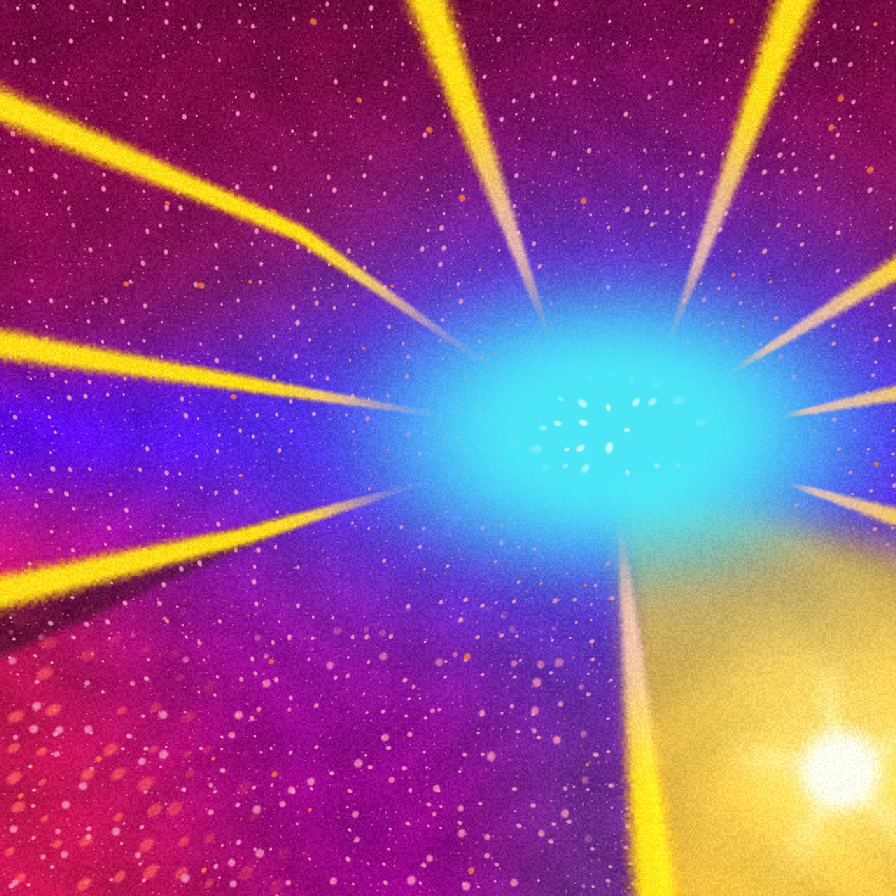
Write a WebGL 2 fragment shader that draws this background.

```glsl
#version 300 es
precision highp float;
// Golden beams bursting from a glowing cyan core over speckled magenta space, with a small sun.

uniform vec2 u_resolution;
out vec4 outColor;

#define CORE vec2(0.684, 0.518)
#define CORE_SIZE vec2(0.205, 0.122)
#define SUN vec2(0.938, 0.14)
#define GRAIN 0.09
#define WINE vec3(0.55, 0.04, 0.31)
#define VIOLET vec3(0.36, 0.03, 0.94)
#define ORCHID vec3(0.52, 0.07, 0.68)
#define PURPLE vec3(0.60, 0.02, 0.54)
#define CRIMSON vec3(0.77, 0.08, 0.32)
#define CYAN vec3(0.30, 0.90, 0.97)
#define GOLD vec3(0.83, 0.63, 0.20)
#define YELLOW vec3(1.0, 0.87, 0.09)

const int BEAMS = 9;
// Inner tip (xy) and outer end (zw) of every beam
const vec4 beamLine[BEAMS] = vec4[](
  vec4(0.618, 0.61, 0.475, 1.005), vec4(0.742, 0.605, 0.889, 1.005),
  vec4(0.562, 0.58, -0.005, 0.885), vec4(0.508, 0.534, 0.0, 0.616),
  vec4(0.482, 0.464, 0.0, 0.339), vec4(0.69, 0.434, 0.732, 0.0),
  vec4(0.807, 0.579, 1.0, 0.70), vec4(0.866, 0.534, 1.0, 0.561),
  vec4(0.875, 0.462, 1.0, 0.423));
// Half width at the end, and sideways bend
const vec2 beamShape[BEAMS] = vec2[](
  vec2(0.028, 0.0), vec2(0.026, 0.0), vec2(0.023, -0.033), vec2(0.020, 0.0),
  vec2(0.024, 0.008), vec2(0.033, 0.0), vec2(0.014, 0.0), vec2(0.009, 0.0),
  vec2(0.011, 0.0));

float hash(vec2 p) {
  vec3 q = fract(p.xyx * 0.1031);
  q += dot(q, q.yzx + 33.33);
  return fract((q.x + q.y) * q.z);
}

float below(float low, float high, float x) { return 1.0 - smoothstep(low, high, x); }

// One jittered dot per cell, stretched along the direction away from the core
float specks(vec2 p, float cells, float density, float size, float stretch) {
  vec2 cell = floor(p * cells);
  vec2 jitter = vec2(hash(cell + 7.0), hash(cell + 31.0));
  vec2 center = (cell + 0.25 + 0.5 * jitter) / cells;
  vec2 dir = normalize(center - CORE + 1e-4);
  vec2 d = p - center;
  float dist = length(vec2(dot(d, dir) / stretch, dot(d, vec2(-dir.y, dir.x))));
  float radius = size * (0.45 + 0.55 * hash(cell + 53.0));
  return step(hash(cell + cells), density) * below(radius * 0.4, radius, dist);
}

float ripple(vec2 p) {
  return sin(p.x * 31.0 + 2.0 * sin(p.y * 23.0)) * sin(p.y * 37.0 + 2.0 * sin(p.x * 19.0));
}

vec3 space(vec2 p) {
  vec2 q = p - CORE;
  vec3 upper = WINE * (1.0 - 0.25 * smoothstep(0.75, 1.1, p.y));
  vec3 lower = mix(CRIMSON, PURPLE, smoothstep(0.08, 0.45, p.x + 0.45 * p.y));
  lower = mix(lower, vec3(0.42, 0.17, 0.52), smoothstep(0.45, 0.68, p.x));
  vec3 color = mix(lower, upper, smoothstep(0.38, 0.56, p.y));
  color += vec3(0.14, 0.0, 0.14) * exp(-pow((p.y - 0.42) / 0.05, 2.0)) * below(0.1, 0.4, p.x);
  // Orchid haze and violet band, both swelling around the core
  float swell = exp(-9.0 * q.x * q.x);
  float haze = q.y / (0.11 + 0.21 * swell);
  float band = q.y / (0.060 + 0.15 * swell);
  color = mix(color, ORCHID, 0.70 * exp(-haze * haze));
  color = mix(color, VIOLET, 0.92 * exp(-band * band));
  // Dark wedge beneath the lower left beam
  float drop = 0.339 + 0.26 * p.x - p.y;
  float wedge = 0.075 * (1.0 - p.x / 0.40);
  float shade = smoothstep(-0.01, 0.01, drop) * below(wedge - 0.012, wedge + 0.008, drop);
  color = mix(color, vec3(0.34, 0.05, 0.19), 0.8 * shade * below(0.25, 0.4, p.x));
  return color * (1.0 + 0.08 * ripple(p));
}

void main() {
  vec2 p = gl_FragCoord.xy / u_resolution;
  vec2 q = p - CORE;
  float reach = length(q);
  vec3 color = space(p);

  // Golden field at the lower right
  float side = p.x - 0.69 - 0.097 * (0.434 - p.y);
  float top = 0.475 - 0.31 * (p.x - 0.875) - p.y;
  float field = smoothstep(-0.035, 0.025, side) * smoothstep(0.0, 0.09, top);
  color = mix(color, GOLD * (1.0 + 0.06 * ripple(p * 0.7)), field);

  // Core glow
  float r = length(q / CORE_SIZE);
  color = mix(color, vec3(0.25, 0.47, 0.97), 0.9 * exp(-0.32 * r * r) * (1.0 - 0.4 * field));
  color = mix(color, CYAN, below(0.5, 1.75, r));

  // Star dust, bokeh and core sparks
  float open = below(0.0, 1.0, field) * smoothstep(0.7, 1.7, r);
  float corner = below(0.12, 0.42, p.x + 0.4 * p.y) * below(0.22, 0.34, p.y);
  float drift = below(0.22, 0.36, p.y) * below(0.63, 0.68, p.x);
  float dust = specks(p, 110.0, 0.28, 0.0019, 1.2) * 0.5;
  dust += specks(p + 0.37, 48.0, 0.34, 0.0036, 1.3);
  color = mix(color, vec3(1.0, 0.66, 0.77), 0.8 * min(dust, 1.0) * (0.15 + 0.85 * open));
  color = mix(color, vec3(1.0, 0.50, 0.25), 0.8 * open * specks(p, 24.0, 0.07, 0.005, 1.2));
  color = mix(color, vec3(0.98, 0.36, 0.38), 0.8 * corner * specks(p, 27.0, 0.8, 0.009, 1.6));
  color = mix(color, vec3(0.98, 0.58, 0.73), 0.8 * drift * open * specks(p, 36.0, 0.32, 0.0068, 1.1));
  float sparks = specks(p, 39.0, 0.65, 0.0065, 1.5) * below(0.2, 0.6, r);
  color = mix(color, vec3(0.85, 0.98, 1.0), 0.85 * sparks);

  // Tapered beams, pale near the core and yellow further out
  float fuzz = hash(floor(p * 260.0)) - 0.5;
  for (int i = 0; i < BEAMS; i++) {
    vec2 axis = beamLine[i].zw - beamLine[i].xy;
    vec2 d = p - beamLine[i].xy;
    float t = dot(d, axis) / dot(axis, axis);
    float bend = beamShape[i].y * min(t / 0.43, (1.0 - t) / 0.57);
    float off = abs(dot(d, vec2(-axis.y, axis.x)) / length(axis) - bend);
    float width = 0.0025 + beamShape[i].x * max(t, 0.0) * (1.0 + 0.25 * fuzz);
    float alpha = below(0.3 * width, 1.15 * width, off) * smoothstep(0.0, 0.3, t);
    float ripe = smoothstep(0.23, 0.42, reach);
    vec3 tint = mix(vec3(0.97, 0.79, 0.68), YELLOW, ripe);
    tint = mix(tint, vec3(0.96, 0.58, 0.08), 0.6 * ripe * smoothstep(0.35, 1.0, off / width));
    color = mix(color, tint, alpha * mix(0.85, 1.0, ripe));
  }

  // Sun with soft petals
  vec2 s = p - SUN;
  float sunDist = length(s);
  float petals = pow(0.5 + 0.5 * cos(5.0 * atan(s.y, s.x) - 2.36), 4.0);
  color += vec3(0.20, 0.24, 0.12) * exp(-sunDist * sunDist * 22.0) * field;
  color = mix(color, vec3(1.0, 0.93, 0.58), 0.85 * petals * below(0.05, 0.15, sunDist));
  color = mix(color, vec3(1.0, 0.93, 0.58), 0.6 * exp(-sunDist * sunDist * 160.0));
  color = mix(color, vec3(1.0, 1.0, 0.94), below(0.026, 0.062, sunDist));

  // Fine grain, quiet inside the core
  float grain = hash(floor(p * 512.0) + 11.0) - 0.5;
  color += GRAIN * grain * smoothstep(0.3, 1.6, r);
  outColor = vec4(clamp(color, 0.0, 1.0), 1.0);
}
```
